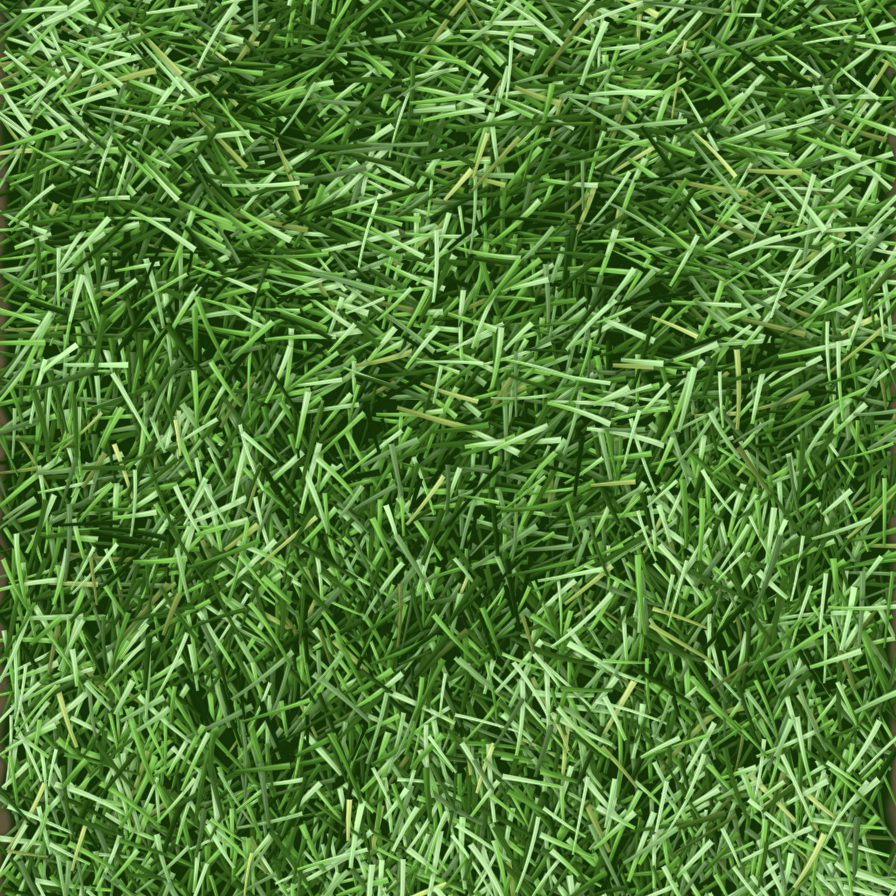
This texture is drawn by a three.js fragment shader. Its source:

```glsl
// Dense turf seen from above: layers of jittered cells, each holding one
// slightly bent, blunt-tipped blade, painted from the dark thatch upward.
// Layered sines steer the local lean and the light and dark clumps.

#define LAYERS 16
#define CELLS 20.0          // blades across the canvas, per layer
#define BLADE_WIDTH 0.0032  // half width of a blade
#define SPREAD 2.3          // range of random lean, in radians
#define BEND 3.5            // curvature of the blades
#define SHADOW 0.21         // darkness of the halo under each blade
#define SHADOW_SIZE 0.006
#define SOFTNESS 0.0011     // half width of the edge smoothing
#define CLUMPING 0.10       // strength of the broad light and dark patches
#define TUFTING 0.11        // strength of the tuft-sized patches
#define SHEEN_SHARE 0.24
#define STRAW_SHARE 0.05

varying vec2 vUv;

const vec3 THATCH = vec3(0.08, 0.20, 0.025);
const vec3 DEEP   = vec3(0.22, 0.38, 0.11);
const vec3 LEAF   = vec3(0.34, 0.56, 0.19);
const vec3 LIME   = vec3(0.52, 0.78, 0.33);
const vec3 PALE   = vec3(0.73, 0.90, 0.63);
const vec3 SHEEN  = vec3(0.46, 0.60, 0.39);
const vec3 STRAW  = vec3(0.64, 0.68, 0.36);
const vec3 SOIL   = vec3(0.38, 0.34, 0.24);

vec4 hash4(vec3 seed) {
  vec4 q = fract(seed.xyzx * vec4(0.1031, 0.1030, 0.0973, 0.1099));
  q += dot(q, q.wzxy + 33.33);
  return fract((q.xxyz + q.yzzw) * q.zywx);
}

// Smooth patchy variation in about -1..1
float clumps(vec2 p) {
  float a = sin(p.x * 13.0 + 2.0 * sin(p.y * 9.0 + 1.0));
  float b = sin(p.y * 17.0 + 2.0 * sin(p.x * 11.0 + 4.0));
  return 0.5 * (a + b);
}

// Lean of the turf: upright at the bottom, swept sideways at the top
float leanAt(vec2 p) {
  return mix(1.65, 0.15, smoothstep(0.1, 0.95, p.y))
       + 0.45 * clumps(p.yx * 0.8 + 0.3);
}

// Broad light: patches and tufts, with a deeper middle and brighter borders
float lightAt(vec2 p) {
  float border = smoothstep(0.2, 0.6, length(p - vec2(0.45, 0.55)));
  vec2 turned = vec2(p.x + 0.6 * p.y, p.y - 0.6 * p.x);
  return CLUMPING * (clumps(p) + border - 0.4)
       + TUFTING * clumps(turned * 3.4 + 0.7);
}

vec3 grassRamp(float tone) {
  vec3 c = mix(THATCH, DEEP, smoothstep(0.10, 0.32, tone));
  c = mix(c, LEAF, smoothstep(0.40, 0.54, tone));
  c = mix(c, LIME, smoothstep(0.56, 0.72, tone));
  return mix(c, PALE, smoothstep(0.76, 0.96, tone));
}

// Paints the blade of one cell over the colour below it
vec3 paintBlade(vec3 below, vec2 uv, vec2 cell, vec2 shift, float layer) {
  float height = layer / float(LAYERS - 1);
  vec4 place = hash4(vec3(cell, layer * 7.0 + 3.0));
  vec4 look = hash4(vec3(cell + 51.0, layer * 5.0 + 11.0));
  vec2 centre = (cell + place.xy) / CELLS - shift;

  // Worn margins at the left and right
  float margin = min(centre.x, 1.0 - centre.x);
  if (margin < 0.012 * look.y) return below;

  // Blade space: x runs from root to tip, y across
  float angle = leanAt(centre) + SPREAD * (place.z - 0.5);
  vec2 axis = vec2(cos(angle), sin(angle));
  vec2 p = uv - centre;
  p = vec2(dot(p, axis), dot(p, vec2(-axis.y, axis.x)));
  p.y += BEND * (look.x - 0.5) * p.x * p.x;

  float halfLength = mix(0.40, 0.90, place.w) / CELLS;
  float along = clamp(0.5 + 0.5 * p.x / halfLength, 0.0, 1.0);
  float halfWidth = BLADE_WIDTH * mix(0.6, 1.2, look.y) * mix(0.6, 1.0, along);
  float d = max(abs(p.x) - halfLength, abs(p.y) - halfWidth);
  if (d > SHADOW_SIZE) return below;

  // Darker roots, bright tips, one lit side and a fine glint
  float side = clamp(p.y / halfWidth, -1.0, 1.0);
  float tone = 0.16 + (0.42 + 0.64 * height) * look.z * mix(0.68, 1.14, along);
  tone += lightAt(centre) + 0.07 * side;
  vec3 blade = grassRamp(tone);
  float lit = smoothstep(0.2, 0.45, tone);
  if (look.w < SHEEN_SHARE) {
    blade = mix(blade, SHEEN * (0.45 + tone), 0.8 * lit);
  } else if (look.w > 1.0 - STRAW_SHARE) {
    blade = mix(blade, STRAW * (0.5 + 0.7 * tone), 0.7 * lit);
  }
  blade *= 1.0 + 0.12 * lit * (1.0 - smoothstep(0.0, 0.4, abs(side - 0.4)));

  float halo = 1.0 - smoothstep(-0.002, SHADOW_SIZE, d);
  below = mix(below, THATCH * 0.8, SHADOW * halo);
  return mix(below, blade, 1.0 - smoothstep(-SOFTNESS, SOFTNESS, d));
}

void main() {
  // Thatch, with crumbs of bare soil at the side margins
  float margin = min(vUv.x, 1.0 - vUv.x) + 0.006 * clumps(vUv * 5.0);
  vec3 color = mix(SOIL, THATCH, smoothstep(0.0, 0.012, margin));

  for (int i = 0; i < LAYERS; i++) {
    float layer = float(i);
    vec2 shift = 1.0 + fract(layer * vec2(0.618, 0.755));
    vec2 home = floor((vUv + shift) * CELLS);
    for (int y = -1; y <= 1; y++) {
      for (int x = -1; x <= 1; x++) {
        vec2 cell = home + vec2(float(x), float(y));
        color = paintBlade(color, vUv, cell, shift, layer);
      }
    }
  }
  gl_FragColor = vec4(color, 1.0);
}
```
